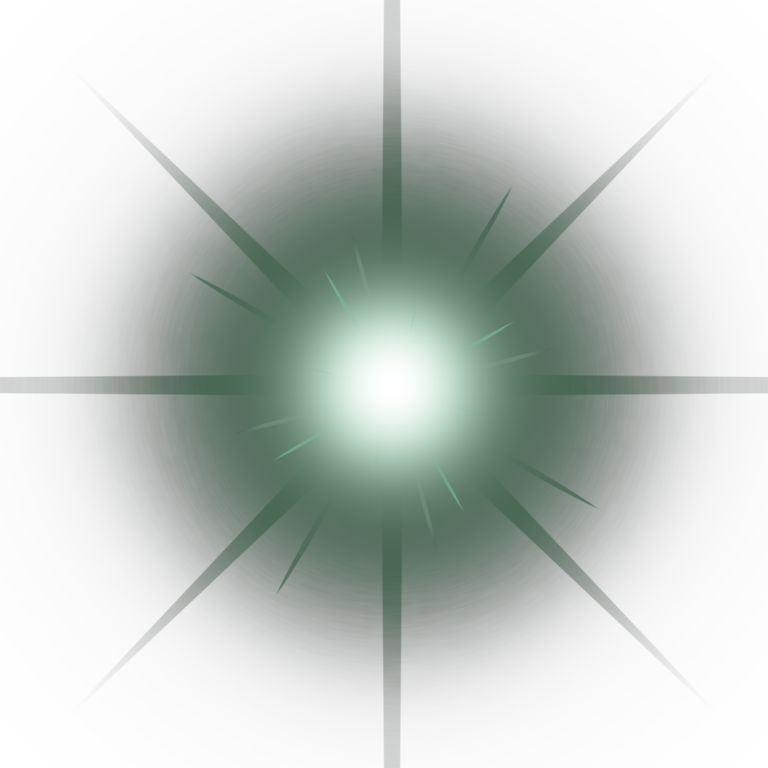
A WebGL 2 fragment shader for this background:

```glsl
#version 300 es
precision highp float;

#define GLOW_CENTER vec2(0.5105, 0.4985)
#define STAR_CENTER vec2(0.513, 0.491)
#define HALO_RADIUS 0.324
#define MINT_RADIUS 0.139
#define CORE_RADIUS 0.082
#define GRAIN 0.07
#define DEEP_GREEN vec3(0.245, 0.345, 0.280)
#define OUTER_GRAY vec3(0.255, 0.285, 0.265)
#define RAY_GREEN vec3(0.235, 0.365, 0.275)
#define GLOW_MINT vec3(0.69, 0.87, 0.76)
#define SPIKE_MINT vec3(0.50, 0.76, 0.61)

uniform vec2 u_resolution;
out vec4 fragColor;

const float TAU = 6.2831853;

float hash(vec2 p) {
    vec3 q = fract(p.xyx * vec3(0.1031, 0.1030, 0.0973));
    q += dot(q, q.yzx + 33.33);
    return fract((q.x + q.y) * q.z);
}

// Value noise that wraps in x after the given number of cells
float ringNoise(vec2 p, float cells) {
    vec2 i = floor(p), f = fract(p);
    f = f * f * (3.0 - 2.0 * f);
    float x0 = mod(i.x, cells), x1 = mod(i.x + 1.0, cells);
    float low = mix(hash(vec2(x0, i.y)), hash(vec2(x1, i.y)), f.x);
    float high = mix(hash(vec2(x0, i.y + 1.0)), hash(vec2(x1, i.y + 1.0)), f.x);
    return mix(low, high, f.y);
}

// Four-way repeat: x runs along the nearest arm, y across it
vec2 foldArms(vec2 p, float degrees) {
    float a = atan(p.y, p.x) - radians(degrees);
    a = mod(a + TAU / 8.0, TAU / 4.0) - TAU / 8.0;
    return length(p) * vec2(cos(a), sin(a));
}

float band(float across, float halfWidth, float px) {
    float cover = smoothstep(-px, px, halfWidth - abs(across));
    return cover * smoothstep(0.0, px, halfWidth);
}

// Slim lens shape between two radii, fading in from the inside
float spike(vec2 arm, float start, float tip, float halfWidth, float px) {
    float t = clamp((arm.x - start) / (tip - start), 0.0, 1.0);
    return band(arm.y, halfWidth * 4.0 * t * (1.0 - t), px) * smoothstep(0.0, 0.8, t);
}

void main() {
    float side = min(u_resolution.x, u_resolution.y);
    vec2 uv = (gl_FragCoord.xy - 0.5 * u_resolution) / side + 0.5;
    float px = 1.0 / side;
    vec2 glowPos = uv - GLOW_CENTER;
    vec2 starPos = uv - STAR_CENTER;
    float r = length(glowPos);
    float theta = atan(glowPos.y, glowPos.x);

    // Brushed arcs and small blotches around the halo
    float turn = theta / TAU + 0.5;
    float arcs = ringNoise(vec2(turn * 70.0, r * 380.0), 70.0) - 0.5;
    float blotches = ringNoise(vec2(turn * 150.0, r * 70.0), 150.0) - 0.5;
    float grain = GRAIN * (arcs + 0.5 * blotches);

    // Dark halo with a faint outer veil
    float haloR = r * (1.0 - 0.012 * cos(4.0 * theta));
    float halo = exp(-pow(haloR / HALO_RADIUS, 4.5));
    halo += 0.07 * (1.0 - halo) * exp(-pow(haloR / 0.5, 4.0));
    halo *= 1.0 + grain * smoothstep(0.20, 0.32, r);
    vec3 haloTone = mix(DEEP_GREEN, OUTER_GRAY, smoothstep(0.22, 0.34, r));
    vec3 color = mix(vec3(1.0), haloTone, clamp(halo, 0.0, 1.0));

    // Long upright cross and tapering diagonals, graying outward
    vec3 rayTone = mix(RAY_GREEN, OUTER_GRAY, smoothstep(0.26, 0.42, r));
    vec2 cross = foldArms(glowPos, 0.0);
    float crossFade = mix(0.70, 0.22, smoothstep(0.20, 0.46, cross.x));
    crossFade *= smoothstep(0.10, 0.24, cross.x) * (1.0 + grain);
    color = mix(color, rayTone, crossFade * band(cross.y, 0.0145 - 0.008 * cross.x, px));

    vec2 diagonal = foldArms(starPos, 45.0);
    float diagonalFade = 0.75 * pow(1.0 - clamp((diagonal.x - 0.20) / 0.40, 0.0, 1.0), 1.35);
    diagonalFade *= smoothstep(0.10, 0.24, diagonal.x);
    float diagonalWidth = 0.0185 * (1.0 - diagonal.x / 0.64);
    color = mix(color, rayTone, diagonalFade * band(diagonal.y, diagonalWidth, px));

    // Dark spikes under the glow
    float darkSpikes = spike(foldArms(starPos, 60.0), 0.11, 0.312, 0.0038, px);
    color = mix(color, RAY_GREEN, 0.65 * darkSpikes);

    // Wide mint glow and white core
    color = mix(color, GLOW_MINT, exp(-pow(r / MINT_RADIUS, 2.6)));
    color = mix(color, vec3(1.0), exp(-pow(r / CORE_RADIUS, 2.2)));

    // Fine bright spikes over the glow
    vec2 paleArm = foldArms(starPos, 15.0);
    vec3 paleColor = mix(vec3(0.58, 0.70, 0.62), RAY_GREEN, smoothstep(0.17, 0.215, paleArm.x));
    color = mix(color, paleColor, 0.32 * spike(paleArm, 0.08, 0.222, 0.0028, px));
    color = mix(color, SPIKE_MINT, 0.65 * spike(foldArms(starPos, 30.0), 0.075, 0.186, 0.0020, px));
    color = mix(color, SPIKE_MINT, 0.35 * spike(foldArms(starPos, 75.0), 0.07, 0.118, 0.0012, px));

    fragColor = vec4(clamp(color, 0.0, 1.0), 1.0);
}
```
